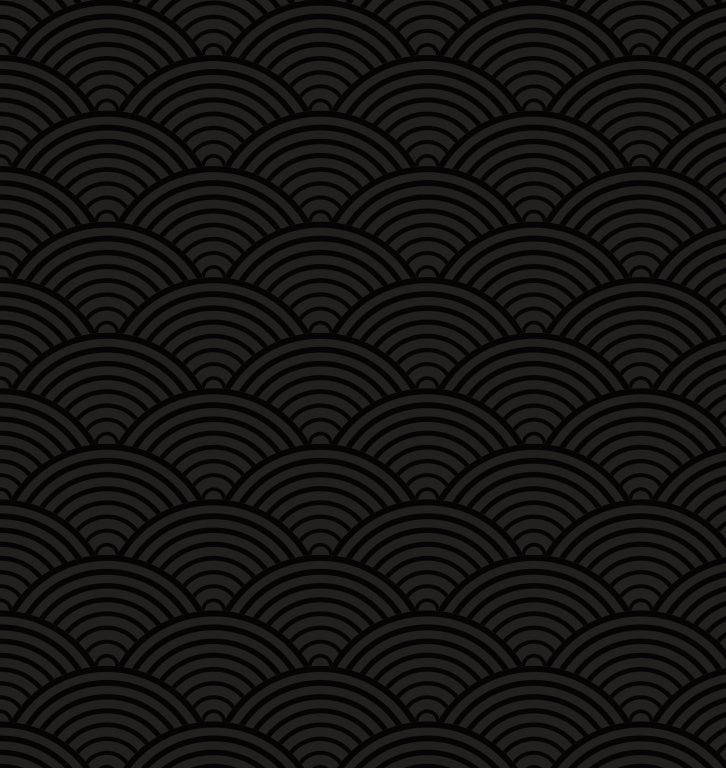
Write a Shadertoy shader that draws this pattern.

```glsl
// Coverage of a shape from its signed distance
float fillMask(float dist, float pixel) {
    return 1.0 - smoothstep(-0.75 * pixel, 0.75 * pixel, dist);
}

// Signed distance to the nearest of eight concentric lines, heavier outward
float ringDistance(float radius) {
    float ring = clamp(round((radius - 0.1) / 0.131), 0.0, 7.0);
    float halfWidth = mix(0.017, 0.029, ring / 7.0);
    return abs(radius - 0.1 - 0.131 * ring) - halfWidth;
}

void mainImage(out vec4 fragColor, in vec2 fragCoord) {
    // One unit is half the distance between neighbouring fans; y runs down
    float unit = 0.13906 * iResolution.y;
    vec2 p = vec2(fragCoord.x, iResolution.y - fragCoord.y) / unit;
    float pixel = 1.0 / unit;

    vec3 charcoal = vec3(0.133, 0.120, 0.122);
    vec3 lineBlack = vec3(0.020, 0.012, 0.013);
    vec3 color = lineBlack;

    // Overlapping rows, painted back to front, each shifted by half a repeat
    float rowStep = 0.52;
    float nearestRow = floor(p.y / rowStep);
    for (int k = -2; k <= 3; k++) {
        float row = nearestRow + float(k);
        float shift = mod(row + 1.0, 2.0);
        vec2 local = vec2(mod(p.x - shift + 1.0, 2.0) - 1.0, p.y - row * rowStep);
        float radius = length(local);

        vec3 fan = mix(charcoal, lineBlack, fillMask(ringDistance(radius), pixel));
        color = mix(color, fan, fillMask(radius - 1.046, pixel));
    }

    fragColor = vec4(color, 1.0);
}
```
